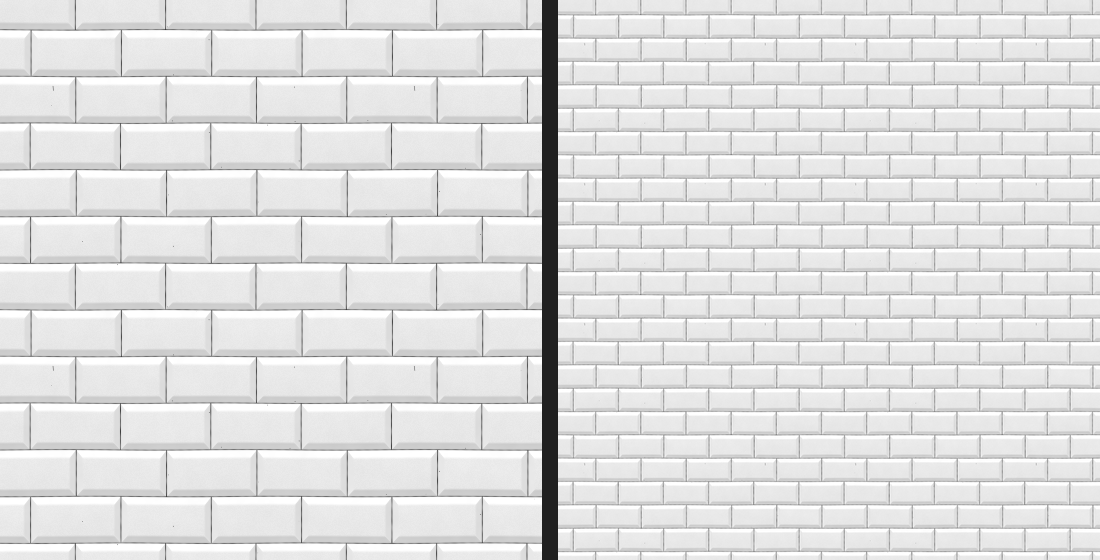
Left, the tile; right, the same tile 2 across and 2 down.
Give the GLSL for this texture, as a Shadertoy shader.

```glsl
const vec2 TILES = vec2(6.0, 12.0);       // repeats across and down
const vec2 OFFSET = vec2(0.339, 0.36);    // first joints, in tiles
const vec2 WEAR_PERIOD = vec2(6.0, 6.0);  // tiles before the wear recurs
const float SIDE_BEVEL = 0.14;            // slope widths, in row heights
const float TOP_BEVEL = 0.175;
const float BOTTOM_BEVEL = 0.15;
const vec2 JOINT = vec2(0.009, 0.010);    // half widths of upright and level joints
const vec2 SPECK_CELLS = vec2(20.0, 12.0); // speck cells per tile
const float FACE = 0.912;
const float TOP = 1.0;
const float BOTTOM = 0.795;
const float LEFT = 0.905;
const float RIGHT = 0.865;
const float UPRIGHT_JOINT = 0.33;
const float LEVEL_JOINT = 0.47;
const float SPECK = 0.50;
const float TAU = 6.28319;

vec2 hash2(vec2 p) {
    vec3 q = fract(p.xyx * vec3(0.1031, 0.1030, 0.0973));
    q += dot(q, q.yzx + 33.33);
    return fract((q.xx + q.yz) * q.zy);
}

// Soft clouding of the glaze, different on each tile
float mottle(vec2 p, vec2 seed) {
    float sum = 0.0;
    float gain = 0.5;
    for (int i = 0; i < 4; i++) {
        p = mat2(1.2, 1.3, -1.3, 1.2) * p + seed * 7.0;
        sum += gain * sin(p.x * 2.5 + sin(p.y * 2.1)) * sin(p.y * 2.7);
        gain *= 0.65;
    }
    return sum;
}

// Sparse cellular dots, denser beside the joints
float specks(vec2 local, vec2 id, vec2 size, float edge, float px) {
    vec2 cell = floor(local * SPECK_CELLS);
    vec2 seed = hash2(id * SPECK_CELLS + cell + 17.0);
    vec2 centre = 0.3 + 0.4 * hash2(id * SPECK_CELLS + cell + 91.0);
    float dist = length((fract(local * SPECK_CELLS) - centre) * size / SPECK_CELLS);
    float chance = edge < 0.085 ? 0.012 : 0.0004;
    float radius = 0.004 + 0.008 * seed.y;
    return step(seed.x, chance) * (1.0 - smoothstep(radius - px * 0.5, radius + px * 0.5, dist));
}

void mainImage(out vec4 fragColor, in vec2 fragCoord) {
    vec2 uv = fragCoord / iResolution.xy;
    float px = TILES.y / iResolution.y;
    vec2 size = vec2(iResolution.x * TILES.y / (iResolution.y * TILES.x), 1.0);

    // Running bond with slightly uneven courses
    vec2 grid = uv * TILES - OFFSET;
    grid.y += 0.006 * sin(TAU * (3.0 * uv.x + 2.0 * uv.y));
    float row = mod(floor(grid.y), WEAR_PERIOD.y);
    grid.x -= 0.5 * mod(row, 2.0) + 0.006 * sin(row * 2.1);
    vec2 id = mod(floor(grid), WEAR_PERIOD);
    vec2 local = fract(grid);
    vec2 p = (local - 0.5) * size;
    vec2 d = 0.5 * size - abs(p);
    float edge = min(d.x, d.y);
    vec2 seed = hash2(id + 3.0);

    // Flat face, paler toward the top, with a fine grain
    float cloud = mottle(p, seed);
    float shade = FACE + 0.022 * p.y + 0.008 * (seed.x - 0.5) + 0.008 * cloud;
    shade += 0.016 * (hash2(floor(local * vec2(124.0, 64.0)) + id * 128.0).x - 0.5);

    // Four mitred slopes with rounded shoulders
    vec2 reach = d / vec2(SIDE_BEVEL, p.y < 0.0 ? BOTTOM_BEVEL : TOP_BEVEL);
    float slope = 1.0 - smoothstep(0.78, 1.22, min(reach.x, reach.y));
    float side = p.x < 0.0 ? LEFT : RIGHT;
    float level = p.y < 0.0 ? BOTTOM + 0.02 * (1.0 - reach.y) : TOP;
    float mitre = smoothstep(-0.14, 0.14, reach.y - reach.x);
    float bevelShade = mix(level, side, mitre) + 0.012 * cloud;
    bevelShade += 0.035 * exp(-abs(reach.x - reach.y) * 8.0);
    shade = mix(shade, bevelShade, slope);

    // Thin scratch on a few tiles
    vec2 scratch = local - vec2(0.75, 0.75);
    float scratchLine = 1.0 - smoothstep(0.0, px, abs(scratch.x * size.x + 0.1 * scratch.y));
    scratchLine *= 1.0 - smoothstep(0.045, 0.06, abs(scratch.y));
    float scratched = float(abs(id.x - 4.0) == 1.0 && id.y == 3.0);
    shade = mix(shade, SPECK, 0.8 * scratched * scratchLine);
    shade = mix(shade, SPECK, 0.8 * specks(local, id, size, edge, px));

    // Soft shadow around each joint, then its unevenly worn core
    shade -= 0.05 * exp(-edge / 0.014);
    float wear = sin(TAU * 17.0 * uv.x) * sin(TAU * 23.0 * uv.y)
               + 0.7 * sin(TAU * (61.0 * uv.x + 53.0 * uv.y));
    vec2 line = 1.0 - smoothstep(JOINT - px * 0.7, JOINT + px * 0.7, d);
    shade = mix(shade, LEVEL_JOINT + 0.07 * wear, line.y);
    shade = mix(shade, UPRIGHT_JOINT + 0.10 * wear, line.x);

    fragColor = vec4(vec3(clamp(shade, 0.0, 1.0)), 1.0);
}
```
